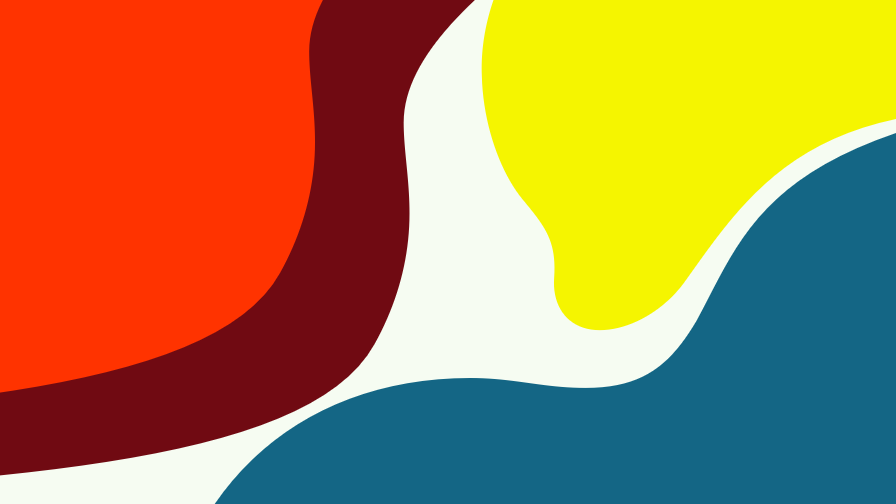
Reproduce this background procedurally as a Shadertoy shader.

```glsl
// Flat abstract background: flowing blobs of red, maroon, yellow and blue on off-white.
// Each outline is a chain of cubic Bezier curves, turned into a signed distance
// by walking its short chords; the maroon band is the red blob drawn again, shifted.

#define GRID_HEIGHT 432.0              // design units over the canvas height, y down
#define CURVE_STEPS 20                 // chords per Bezier curve
#define BAND_SHIFT  vec2(81.0, 61.0)   // offset of the maroon blob from the red one
#define PAPER  vec3(0.965, 0.988, 0.950)
#define RED    vec3(1.00, 0.20, 0.00)
#define MAROON vec3(0.44, 0.04, 0.07)
#define YELLOW vec3(0.96, 0.96, 0.00)
#define BLUE   vec3(0.08, 0.40, 0.52)

// An outline being traced, as seen from one sample point
struct Path {
    vec2 point;     // sample point
    vec2 pen;       // current end of the outline
    float dist2;    // squared distance to the nearest chord so far
    float side;     // -1 inside, +1 outside (even-odd rule)
};

Path moveTo(vec2 point, vec2 start) {
    return Path(point, start, 1e9, 1.0);
}

void lineTo(inout Path path, vec2 end) {
    vec2 edge = end - path.pen;
    vec2 rel = path.point - path.pen;
    vec2 gap = rel - edge * clamp(dot(rel, edge) / dot(edge, edge), 0.0, 1.0);
    path.dist2 = min(path.dist2, dot(gap, gap));

    // Flip the side when a ray to the right crosses this chord
    bool spans = (path.pen.y > path.point.y) != (end.y > path.point.y);
    if (spans && rel.x < rel.y * edge.x / edge.y) path.side = -path.side;
    path.pen = end;
}

void curveTo(inout Path path, vec2 c1, vec2 c2, vec2 end) {
    vec2 start = path.pen;
    for (int i = 1; i <= CURVE_STEPS; i++) {
        float t = float(i) / float(CURVE_STEPS);
        float s = 1.0 - t;
        lineTo(path, s*s*s*start + 3.0*s*s*t*c1 + 3.0*s*t*t*c2 + t*t*t*end);
    }
}

float signedDistance(Path path) {
    return path.side * sqrt(path.dist2);
}

// Blob filling the upper left corner
float cornerBlob(vec2 p) {
    Path path = moveTo(p, vec2(326, -61));
    curveTo(path, vec2(290, -27), vec2(265, 8), vec2(265, 44));
    curveTo(path, vec2(265, 68), vec2(270, 92), vec2(270, 122));
    curveTo(path, vec2(270, 160), vec2(260, 198), vec2(240, 234));
    curveTo(path, vec2(203, 301), vec2(80, 330), vec2(-81, 346.5));
    lineTo(path, vec2(-200, 346.5));
    lineTo(path, vec2(-200, -200));
    lineTo(path, vec2(440, -200));
    lineTo(path, vec2(326, -61));
    return signedDistance(path);
}

// Drop hanging from the upper right corner
float hangingDrop(vec2 p) {
    Path path = moveTo(p, vec2(423, 0));
    curveTo(path, vec2(416, 20), vec2(412, 43), vec2(413, 65));
    curveTo(path, vec2(414, 107), vec2(429, 148), vec2(448, 171));
    curveTo(path, vec2(468, 195), vec2(477, 207), vec2(475, 238));
    curveTo(path, vec2(473, 264), vec2(488, 283), vec2(514, 283));
    curveTo(path, vec2(540, 283), vec2(570, 266), vec2(588, 240));
    curveTo(path, vec2(628, 184), vec2(668, 123), vec2(768, 102));
    lineTo(path, vec2(900, 75));
    lineTo(path, vec2(900, -100));
    lineTo(path, vec2(460, -100));
    lineTo(path, vec2(423, 0));
    return signedDistance(path);
}

// Wave rising along the bottom towards the right
float risingWave(vec2 p) {
    Path path = moveTo(p, vec2(184, 432));
    curveTo(path, vec2(232, 362), vec2(310, 324), vec2(403, 324));
    curveTo(path, vec2(441, 324), vec2(465, 332.5), vec2(502, 332.5));
    curveTo(path, vec2(552, 332.5), vec2(575, 312), vec2(597, 275));
    curveTo(path, vec2(630, 214), vec2(648, 155), vec2(768, 114));
    lineTo(path, vec2(900, 70));
    lineTo(path, vec2(900, 540));
    lineTo(path, vec2(110, 540));
    lineTo(path, vec2(184, 432));
    return signedDistance(path);
}

void mainImage(out vec4 fragColor, in vec2 fragCoord) {
    float pixel = GRID_HEIGHT / iResolution.y;
    vec2 p = vec2(fragCoord.x, iResolution.y - fragCoord.y) * pixel;

    // Paint back to front, with edges one pixel soft
    vec3 color = PAPER;
    color = mix(color, MAROON, clamp(0.5 - cornerBlob(p - BAND_SHIFT) / pixel, 0.0, 1.0));
    color = mix(color, RED,    clamp(0.5 - cornerBlob(p) / pixel, 0.0, 1.0));
    color = mix(color, YELLOW, clamp(0.5 - hangingDrop(p) / pixel, 0.0, 1.0));
    color = mix(color, BLUE,   clamp(0.5 - risingWave(p) / pixel, 0.0, 1.0));
    fragColor = vec4(color, 1.0);
}
```
